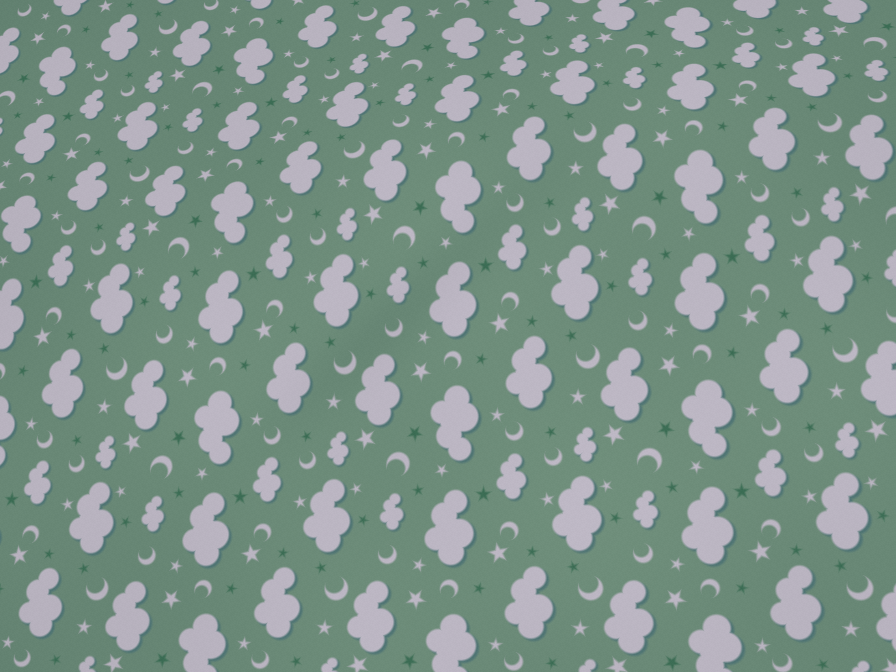
Write a Shadertoy shader that draws this pattern.

```glsl
// Green printed cloth with upright lilac-white clouds, crescent moons and small stars, gently warped by folds.

const vec2  CANVAS = vec2(768.0, 576.0);      // design units across the canvas
const vec2  TILE = vec2(213.0, 195.0);        // size of one repeat
const vec2  ANCHOR = vec2(454.0, 516.0);      // a repeat corner on the cloth
const vec2  SHADOW_SHIFT = vec2(2.2, 1.8);
const float SOFT = 0.9;                       // print softness
const vec3  CLOTH_DARK = vec3(0.370, 0.490, 0.428);
const vec3  CLOTH_LIGHT = vec3(0.437, 0.560, 0.484);
const vec3  PALE = vec3(0.738, 0.716, 0.766);
const vec3  SHADOW = vec3(0.290, 0.440, 0.450);
const vec3  DARK_STAR = vec3(0.200, 0.405, 0.305);

// Motifs in one repeat: x, y (downward), size; a negative size mirrors vertically
const vec3 CLOUDS[8] = vec3[8](
    vec3(0, 0, 1), vec3(81, 12, 1), vec3(149, 42, -1.05), vec3(40, 120, 1.03),
    vec3(146, 131, 1.05), vec3(-15, 88, 0.63), vec3(47, 62, 0.47), vec3(96, 117, 0.51));
const vec3 MOONS[7] = vec3[7](
    vec3(50, -12, 10), vec3(146, -12, -7.5), vec3(100, 76, -10), vec3(-17, 134, -7.5),
    vec3(93, 154, 7.8), vec3(-13, 50, 7.5), vec3(20, 72, 7.3));
const vec3 PALE_STARS[9] = vec3[9](
    vec3(-26, 153, 8), vec3(118, -3, 7.8), vec3(41, 22, 6), vec3(71, 54, 8.2), vec3(120, -32, 5),
    vec3(15, 108, 5), vec3(138, 82, 4.8), vec3(-28, 36, 5), vec3(64, 97, 4.2));
const vec3 GREEN_STARS[8] = vec3[8](
    vec3(-39, 103, 6), vec3(114, 50, 6), vec3(118, 99, 4.2), vec3(71, 124, 4),
    vec3(36, -30, 4.2), vec3(-42, -12, 4.2), vec3(18, 51, 4), vec3(2, 152, 4));

// Five lobes, each x, y, radius
const vec3 LOBES[5] = vec3[5](
    vec3(4, -21, 9.5), vec3(-5, -10, 10.5), vec3(7, 5, 12), vec3(-11, 9, 9.5), vec3(1, 20, 10.5));

float cloud(vec2 p) {
    float d = length(p - vec2(-1.0, 3.0)) - 12.0;
    for (int i = 0; i < 5; i++) d = min(d, length(p - LOBES[i].xy) - LOBES[i].z);
    return d;
}

float moon(vec2 p, float r) {
    vec2 bite = vec2(-0.20, -0.44) * r;
    return max(length(p) - r, 0.84 * r - length(p - bite));
}

float star(vec2 p, float r, float tilt) {
    const float SECTOR = 6.28318 / 5.0;
    float a = mod(atan(p.x, -p.y) + tilt + 0.5 * SECTOR, SECTOR) - 0.5 * SECTOR;
    vec2 q = length(p) * vec2(cos(a), abs(sin(a)));
    vec2 edge = 0.45 * vec2(cos(0.5 * SECTOR), sin(0.5 * SECTOR)) - vec2(1.0, 0.0);
    return dot(q - vec2(r, 0.0), normalize(vec2(edge.y, -edge.x)));
}

// Offset to the nearest repeat of a motif
vec2 nearest(vec2 p, vec2 center) {
    return mod(p - center + 0.5 * TILE, TILE) - 0.5 * TILE;
}

// Cloth coordinates: repeats widen to the right and crowd together at the top
vec2 clothWarp(vec2 p) {
    float side = smoothstep(60.0, 480.0, p.x);
    float rise = mix(195.0, 92.0, side) - p.y;
    float crowd = 0.5 * mix(0.0027, 0.0047, side) * (rise + sqrt(rise * rise + 900.0));
    float v = (p.y - ANCHOR.y) / (187.0 + 0.024 * p.x) - crowd;
    float span = 212.0 + 0.05 * (p.y - 315.0) - 22.0 * crowd;
    float bend = 6.5;
    float u = (sqrt(span * span + 4.0 * bend * (p.x - ANCHOR.x)) - span) / (2.0 * bend);
    return vec2(u, v) * TILE;
}

// Broad lighting, one diagonal crease and slow layered waves
float lighting(vec2 p) {
    vec2 c = (p - vec2(460.0, 330.0)) / CANVAS;
    float light = 0.92 - 1.15 * dot(c, c);
    float across = dot(p - vec2(350.0, 262.0), vec2(0.68, 0.73));
    float along = dot(p - vec2(350.0, 262.0), vec2(-0.73, 0.68));
    light -= 0.40 * exp(-across * across / 700.0 - along * along / 26000.0);
    light += 0.07 * sin(p.x * 0.011 + p.y * 0.019) + 0.05 * sin(p.x * 0.023 - p.y * 0.013 + 1.7);
    return light;
}

float grain(vec2 p) {
    return sin(p.x * 1.7 + 2.0 * sin(p.y * 0.83)) * sin(p.y * 1.9 + 2.0 * sin(p.x * 0.71));
}

void mainImage(out vec4 fragColor, in vec2 fragCoord) {
    vec2 p = fragCoord / iResolution.xy * CANVAS;
    p.y = CANVAS.y - p.y;
    vec2 q = clothWarp(p);
    float aa = SOFT + 0.5 * CANVAS.x / iResolution.x;

    // Nearest distance to each kind of print
    float pale = 1e3, shade = 1e3, green = 1e3;
    for (int i = 0; i < 8; i++) {
        float size = abs(CLOUDS[i].z);
        vec2 flip = vec2(1.0, sign(CLOUDS[i].z));
        vec2 d = nearest(q, CLOUDS[i].xy);
        pale = min(pale, cloud(d * flip / size) * size);
        shade = min(shade, cloud((d - SHADOW_SHIFT * sqrt(size)) * flip / size) * size);
        green = min(green, star(nearest(q, GREEN_STARS[i].xy), GREEN_STARS[i].z, float(i) * 0.7));
    }
    for (int i = 0; i < 7; i++) {
        vec2 flip = vec2(1.0, sign(MOONS[i].z));
        pale = min(pale, moon(nearest(q, MOONS[i].xy) * flip, abs(MOONS[i].z)));
    }
    for (int i = 0; i < 9; i++)
        pale = min(pale, star(nearest(q, PALE_STARS[i].xy), PALE_STARS[i].z, 0.2 + float(i) * 0.5));

    // Cloth, then the inks in print order
    float light = lighting(p);
    vec3 color = mix(CLOTH_DARK, CLOTH_LIGHT, light);
    color = mix(color, DARK_STAR, 0.85 * smoothstep(aa, -aa, green));
    color = mix(color, SHADOW, 0.85 * smoothstep(aa + 0.6, -aa, shade));
    color = mix(color, PALE * mix(0.94, 1.01, light), smoothstep(aa, -aa, pale));
    fragColor = vec4(color + 0.008 * grain(p), 1.0);
}
```
